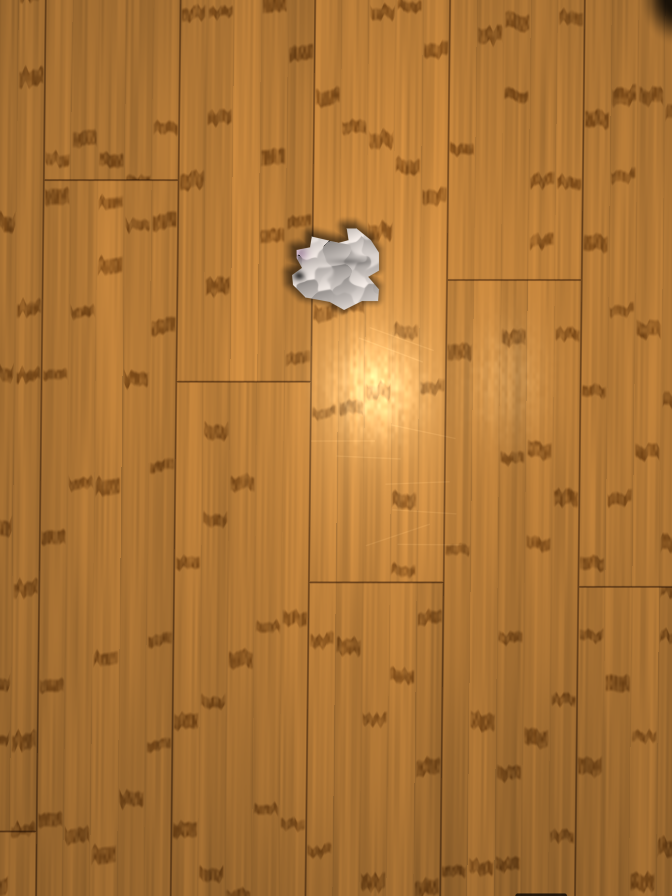
This texture is drawn by a Shadertoy shader. Its source:

```glsl
// Bamboo plank floor under a warm lamp, with a crumpled scrap of paper lying on it.

const float PLANK_WIDTH = 0.1504;
const float PLANK_OFFSET = 0.0456;
const float PLANK_TILT = 0.011;
const float STRIPS = 5.0;             // bamboo strips per plank
const float NODE_SPACING = 0.165;
const float SEAM_WIDTH = 0.0008;
const float JOINTS[6] = float[](0.072, 0.799, 0.574, 0.350, 0.6875, 0.345);

const vec3 WOOD = vec3(0.675, 0.455, 0.205);
const vec3 NODE_TINT = vec3(0.70, 0.63, 0.47);
const vec3 SEAM_TINT = vec3(0.50, 0.44, 0.36);
const vec3 SHEEN = vec3(0.31, 0.33, 0.30);
const vec3 PAPER = vec3(0.85, 0.82, 0.80);
const vec2 LAMP = vec2(0.420, 0.566);
const vec2 PAPER_CENTRE = vec2(0.375, 0.698);

// Paper outline in thousandths of the canvas height
const int CORNERS = 21;
const vec2 OUTLINE[CORNERS] = vec2[](
    vec2(-44, 23), vec2(-29, 26), vec2(-27, 38), vec2(3, 31), vec2(14, 34),
    vec2(12, 47), vec2(23, 47), vec2(39, 34), vec2(48, 20), vec2(48, 0),
    vec2(36, -7), vec2(48, -21), vec2(47, -34), vec2(29, -34), vec2(9, -44),
    vec2(-7, -35), vec2(-34, -30), vec2(-48, -16), vec2(-49, -5),
    vec2(-38, 3), vec2(-44, 14));

float hash(vec2 p) {
    vec3 q = fract(p.xyx * 0.1031);
    q += dot(q, q.yzx + 33.33);
    return fract((q.x + q.y) * q.z);
}

float noise(vec2 p) {
    vec2 i = floor(p), f = fract(p);
    f = f * f * (3.0 - 2.0 * f);
    return mix(mix(hash(i), hash(i + vec2(1, 0)), f.x),
               mix(hash(i + vec2(0, 1)), hash(i + vec2(1, 1)), f.x), f.y);
}

float blob(vec2 p, vec2 size) { p /= size; return exp(-dot(p, p)); }

float line(float d, float width, float px) {
    return 1.0 - smoothstep(0.0, width + px, abs(d));
}

float segment(vec2 p, vec2 a, vec2 b) {
    vec2 e = b - a;
    return length(p - a - e * clamp(dot(p - a, e) / dot(e, e), 0.0, 1.0));
}

// Signed distance to the paper outline
float paperDistance(vec2 p) {
    float d = 1.0, side = 1.0;
    for (int i = 0; i < CORNERS; i++) {
        vec2 a = OUTLINE[i] * 0.001, b = OUTLINE[(i + 1) % CORNERS] * 0.001;
        d = min(d, segment(p, a, b));
        if ((a.y > p.y) != (b.y > p.y) &&
            p.x < a.x + (b.x - a.x) * (p.y - a.y) / (b.y - a.y)) side = -side;
    }
    return side * d;
}

vec3 woodColour(vec2 p, float px) {
    float x = p.x - PLANK_TILT * (p.y - 0.5) - PLANK_OFFSET;
    float column = floor(x / PLANK_WIDTH) + 1.0;
    float across = fract(x / PLANK_WIDTH);
    float joint = p.y - JOINTS[int(clamp(column, 0.0, 5.0))];
    float plank = column + 10.0 * step(0.0, joint);

    // Strips and grain
    float strip = floor(across * STRIPS), inStrip = fract(across * STRIPS);
    float id = plank * 7.0 + strip;
    float tone = 0.95 + 0.10 * hash(vec2(id, 3.7)) + 0.05 * (hash(vec2(plank, 8.1)) - 0.5);
    tone += 0.13 * (noise(vec2(x * 330.0, p.y * 7.0 + id * 5.0)) - 0.5);
    tone += 0.10 * (noise(vec2(x * 120.0, p.y * 2.5 + id * 9.0)) - 0.5);
    tone -= 0.05 * line(min(inStrip, 1.0 - inStrip) * PLANK_WIDTH / STRIPS, 0.001, px);
    vec3 colour = WOOD * tone;

    // Ragged dark growth nodes, at most one per cell of a strip
    float along = p.y / NODE_SPACING + hash(vec2(id, 1.3));
    vec2 cell = vec2(id, floor(along));
    float y = (fract(along) - 0.15 - 0.7 * hash(cell + 21.0)) * NODE_SPACING;
    y += 0.008 * (noise(vec2(x * 230.0, id)) - 0.5);
    float tall = 0.0045 + 0.004 * hash(cell + 5.0);
    float node = 1.0 - smoothstep(tall - 0.002, tall + 0.003, abs(y));
    node *= smoothstep(0.0, 0.12, inStrip) * smoothstep(1.0, 0.88, inStrip);
    node *= step(hash(cell + 47.0), 0.82);
    node *= 0.4 + 0.75 * noise(vec2(x * 380.0, p.y * 160.0));
    colour *= mix(vec3(1), NODE_TINT, node);

    // Gaps between planks
    float gap = line(min(across, 1.0 - across) * PLANK_WIDTH, SEAM_WIDTH, px) * 0.75;
    gap = max(gap, line(joint, SEAM_WIDTH, px) * 0.85);
    return colour * mix(vec3(1), SEAM_TINT, gap);
}

vec3 lit(vec3 wood, vec2 p, float px) {
    wood *= mix(0.79, 1.12, blob(p - vec2(0.44, 0.62), vec2(0.58)));
    float speckle = 0.65 + 0.7 * noise(p * vec2(260.0, 150.0));
    float inPlank = smoothstep(0.342, 0.348, p.x) * smoothstep(0.498, 0.492, p.x);
    float glow = 0.85 * blob(p - LAMP, vec2(0.045, 0.050)) * speckle;
    glow += 0.30 * blob(p - LAMP, vec2(0.12, 0.14)) * mix(0.45, 1.0, inPlank);
    glow += 0.28 * blob(p - vec2(0.565, 0.575), vec2(0.04, 0.06)) * speckle;
    // Faint scratches caught by the lamp
    for (float i = 0.0; i < 9.0; i++) {
        vec2 c = vec2(0.36 + 0.12 * hash(vec2(i, 2)), 0.39 + 0.26 * hash(vec2(i, 5)));
        vec2 reach = vec2(0.035, 0.03 * (hash(vec2(i, 9)) - 0.6));
        glow += 0.13 * line(segment(p, c - reach, c + reach), 0.0004, px);
    }
    return wood + SHEEN * glow;
}

// Soft facets from blended random cells
vec3 paperColour(vec2 p) {
    vec2 q = mat2(0.8, 0.6, -0.6, 0.8) * p * vec2(62.0, 50.0);
    q += 0.7 * noise(p * 90.0 + 30.0);
    float sum = 0.0, weight = 0.0;
    for (int k = 0; k < 9; k++) {
        vec2 c = floor(q) + vec2(k % 3 - 1, k / 3 - 1);
        vec2 r = q - c - vec2(hash(c + 11.0), hash(c + 73.0));
        float w = exp(-18.0 * dot(r, r));
        sum += w * (0.80 + 0.25 * hash(c + 37.0) + 0.22 * dot(r, vec2(0.7, -0.6)));
        weight += w;
    }
    float shade = sum / max(weight, 1e-6);
    shade += 0.10 * blob(p - vec2(0.030, 0.025), vec2(0.018));
    shade -= 0.25 * blob(p - vec2(0.015, 0.010), vec2(0.022, 0.004));
    shade -= 0.65 * blob(p - vec2(-0.041, -0.006), vec2(0.006, 0.005));
    vec3 tint = mix(vec3(1), vec3(0.78, 0.70, 0.80), blob(p - vec2(-0.040, 0.019), vec2(0.009)));
    return PAPER * tint * shade;
}

void mainImage(out vec4 fragColor, in vec2 fragCoord) {
    float px = 1.0 / iResolution.y;
    vec2 p = fragCoord * px;
    vec3 colour = lit(woodColour(p, px), p, px);

    // Paper and its contact shadow
    vec2 local = p - PAPER_CENTRE;
    float shadow = paperDistance(local + vec2(0.003, -0.003));
    colour *= 1.0 - 0.55 * smoothstep(0.012, -0.003, shadow);
    float d = paperDistance(local);
    colour = mix(colour, paperColour(local), smoothstep(0.7 * px, -0.7 * px, d));

    // Dark objects reaching in at the upper right corner and lower edge
    float corner = length((p - vec2(0.757, 1.005)) / vec2(1.0, 1.3));
    colour *= mix(0.15, 1.0, smoothstep(0.012, 0.045, corner));
    float edge = segment(p, vec2(0.578, 0.0), vec2(0.630, 0.0));
    colour *= mix(0.25, 1.0, smoothstep(0.002, 0.002 + 1.5 * px, edge));
    fragColor = vec4(clamp(colour, 0.0, 1.0), 1.0);
}
```
